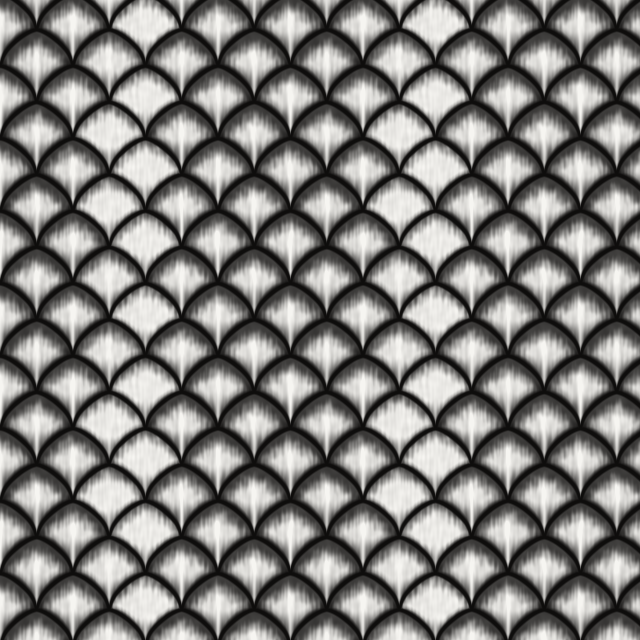
Write a WebGL 2 fragment shader that draws this pattern.

```glsl
#version 300 es
precision highp float;
// Overlapping pearly scales in staggered rows, with dark ogee edges and a bright ridge.

uniform vec2 u_resolution;
out vec4 fragColor;

const float PITCH = 0.1133;               // scale spacing, both ways
const vec2 FIRST_TIP = vec2(0.0573, 0.047); // tip of the first scale, from the top left
const float TILE = 4.0;                   // scales before the variation repeats
const vec3 INK = vec3(0.055, 0.05, 0.047);
const vec3 PEARL = vec3(0.965, 0.96, 0.945);

float hash(vec2 p) {
  return fract(sin(dot(p, vec2(127.1, 311.7))) * 43758.5);
}

vec2 gradient(vec2 p) {
  float angle = 6.2832 * hash(p);
  return vec2(cos(angle), sin(angle));
}

float gradientNoise(vec2 p) {
  vec2 i = floor(p), f = p - i;
  vec2 w = f * f * f * (f * (f * 6.0 - 15.0) + 10.0);
  vec2 r = vec2(1.0, 0.0);
  float low = mix(dot(gradient(i), f), dot(gradient(i + r.xy), f - r.xy), w.x);
  float high = mix(dot(gradient(i + r.yx), f - r.yx), dot(gradient(i + 1.0), f - 1.0), w.x);
  return mix(low, high, w.y);
}

// Drop of the upper edge below the tip, at a sideways distance from 0 to 0.5.
float edgeDrop(float side) {
  float t = clamp(2.0 * side, 0.0, 1.0);
  return 0.5 * (0.75 * pow(t, 1.5) + 0.25 * pow(t, 12.0));
}

// Turns a vertical gap to the edge into an approximate true distance.
float edgeDistance(float gap, float side) {
  float t = clamp(2.0 * side, 0.0, 1.0);
  float slope = 1.125 * sqrt(t) + 3.0 * pow(t, 11.0);
  return gap * inversesqrt(1.0 + slope * slope);
}

// Vertical gaps to the upper (x) and lower (y) edges; both positive inside.
vec2 edgeGaps(vec2 q) {
  float side = abs(q.x);
  return vec2(q.y - edgeDrop(side), 0.5 + edgeDrop(0.5 - side) - q.y);
}

vec2 cellOf(vec2 p) {
  return vec2(floor(p.x + 0.5), floor(p.y));
}

// Two neighbouring columns in every four are paler.
float paleness(vec2 cell, float staggered) {
  float column = 1.0 - step(0.5, abs(mod(cell.x, TILE) - 1.0));
  float wave = 0.65 + 0.35 * cos(1.5708 * (cell.y - 1.5));
  return column * mix(wave, 0.95, staggered);
}

float scaleTone(vec2 q, vec2 gaps, float pale, vec2 seed, float pixel) {
  float side = abs(q.x);
  float vary = hash(seed);

  // Brushed streaks and soft mottling
  float streak = gradientNoise(vec2(q.x * 24.0, q.y * 4.0) + seed * 17.0);
  float mottle = gradientNoise(q * 9.0 + seed * 11.0);

  // Dark crown fading into the pale belly
  float reach = gaps.x + 0.07 * streak + 0.04 * mottle + 0.11 * pale + 0.03 * (vary - 0.5);
  float crown = smoothstep(0.07, 0.35, reach);
  float tone = mix(0.2, 0.9 + 0.05 * pale, crown);
  tone += 0.07 * streak * crown + 0.05 * mottle;

  // Shade along the lower edges, thickest halfway down
  float bulge = sin(3.1416 * clamp(2.0 * side, 0.0, 1.0));
  float low = edgeDistance(gaps.y, 0.5 - side);
  float shade = smoothstep(0.0, mix(0.17, 0.11, pale), low + 0.02 * streak);
  tone *= mix(0.25, 1.0, shade);
  float blackWidth = 0.025 + 0.05 * bulge * (1.0 - 0.4 * pale);
  tone *= smoothstep(0.2 * blackWidth, 1.3 * blackWidth, low);

  // Faint grooves beside a bright central ridge
  float groove = exp(-pow((side - 0.075) / 0.03, 2.0)) * smoothstep(0.3, 0.8, q.y);
  tone *= 1.0 - 0.22 * groove * (1.0 - pale);
  float ridge = exp(-pow(side / 0.028, 2.0));
  float ridgeLight = ridge * smoothstep(0.1, 0.5, q.y) * smoothstep(0.02, 0.1, gaps.y);
  tone = mix(tone, 0.98, ridgeLight * mix(0.65 + 0.25 * vary, 0.5, pale));
  tone += 0.1 * exp(-pow(side / 0.06, 2.0)) * smoothstep(0.05, 0.25, q.y) * (1.0 - pale) * shade;

  // Thin black outline
  float line = min(edgeDistance(gaps.x, side), low);
  return tone * smoothstep(0.006, 0.034 + pixel, line);
}

void main() {
  vec2 uv = gl_FragCoord.xy / u_resolution;
  vec2 p = (vec2(uv.x, 1.0 - uv.y) - FIRST_TIP) / PITCH;
  float pixel = 1.0 / (PITCH * min(u_resolution.x, u_resolution.y));

  // Choose between the straight and the staggered set of scales
  vec2 cell = cellOf(p);
  vec2 gaps = edgeGaps(p - cell);
  float staggered = step(min(gaps.x, gaps.y), 0.0);
  p -= 0.5 * staggered;
  cell = cellOf(p);
  vec2 q = p - cell;
  vec2 seed = mod(cell, TILE) + 5.0 * staggered;

  float tone = scaleTone(q, edgeGaps(q), paleness(cell, staggered), seed, 0.5 * pixel);
  fragColor = vec4(mix(INK, PEARL, clamp(tone, 0.0, 1.0)), 1.0);
}
```
